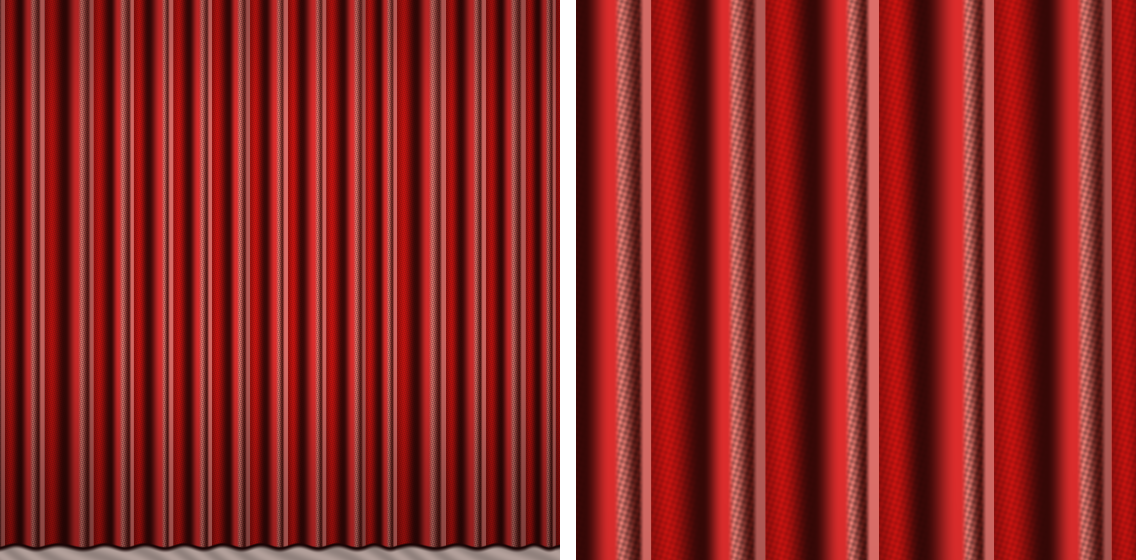
Left: the whole. Right: its middle third, enlarged.
Give the GLSL for this texture, as a Shadertoy shader.

```glsl
// A red pleated curtain of fourteen uneven vertical folds hanging above a pale floor.
// Each fold is a shading profile across its width: red valley, shadow, bright flank and
// a satin strip with a thin rim. Layered sines space the folds; a fine weave covers them.

const float TAU = 6.2831853;
const int FIRST_FOLD = -1;
const int LAST_FOLD = 15;

const vec3 VALLEY_RED = vec3(0.73, 0.07, 0.06);
const vec3 SHADOW_RED = vec3(0.21, 0.03, 0.025);
const vec3 FLANK_RED  = vec3(0.85, 0.17, 0.17);
const vec3 SATIN_PINK = vec3(0.77, 0.42, 0.39);
const vec3 SATIN_DARK = vec3(0.31, 0.08, 0.065);
const vec3 RIM_PINK   = vec3(0.82, 0.41, 0.39);
const vec3 FLOOR_GREY = vec3(0.66, 0.59, 0.57);
const vec3 HEM_DARK   = vec3(0.10, 0.02, 0.02);

float hash(float n) {
    return fract(sin(n * 91.73 + 4.1) * 4375.85);
}

// Right-hand edge of a fold; a few folds are pinched narrower.
float foldEdge(int index) {
    float i = float(index);
    bool pinched = index < 1 || index == 9 || index == 13;
    float drift = 0.0124 + 0.0033 * cos(0.7 * i - 2.1);
    return 0.0833 + 0.0699 * i + drift - (pinched ? 0.0150 : 0.0);
}

// Returns position across the fold (0..1), its width and its index.
vec3 locateFold(float x) {
    float left = foldEdge(FIRST_FOLD - 1);
    for (int i = FIRST_FOLD; i <= LAST_FOLD; i++) {
        float right = foldEdge(i);
        if (x < right) {
            return vec3((x - left) / (right - left), right - left, float(i));
        }
        left = right;
    }
    return vec3(0.0, 0.07, 0.0);
}

// Diagonal twill made of two crossed sines, faded out when too fine to resolve.
float weave(vec2 uv, float pixel) {
    const float THREADS = 190.0;
    float a = sin(TAU * THREADS * (uv.x + 0.5 * uv.y));
    float b = sin(TAU * THREADS * (uv.y - 0.5 * uv.x));
    return a * b * (1.0 - smoothstep(0.4, 0.6, pixel * THREADS));
}

// Colour across one fold; soft is the pixel size in fold widths.
vec3 foldColor(float t, float soft, float id, float height, float thread) {
    float shadowAt = mix(0.37, 0.46, hash(id));
    float satinAt = mix(0.65, 0.76, hash(id + 20.0));
    float rimAt = mix(0.90, 0.94, hash(id + 40.0));

    // Valley sinking into shadow, then rising to the flank
    vec3 color = mix(VALLEY_RED * 0.76, VALLEY_RED, smoothstep(0.0, 0.16, t));
    color = mix(color, SHADOW_RED, smoothstep(0.14, shadowAt, t));
    color = mix(color, FLANK_RED, smoothstep(shadowAt + 0.02, satinAt - 0.06, t));
    color *= 1.0 + 0.09 * thread * (1.0 - smoothstep(0.3, 0.5, t));

    // Satin strip: light on the left, dark beside the rim
    float s = clamp((t - satinAt) / (rimAt - satinAt), 0.0, 1.0);
    vec3 satin = mix(SATIN_PINK, SATIN_DARK, smoothstep(0.12, 0.82, s));
    satin = mix(satin, SATIN_PINK, 0.16 * smoothstep(0.4, 1.0, height));
    satin *= 1.0 + 0.20 * thread;
    color = mix(color, satin, smoothstep(-0.025 - soft, 0.025 + soft, t - satinAt));

    // Thin rim, antialiased against the next valley
    vec3 rim = RIM_PINK * mix(0.80, 1.04, hash(id + 60.0));
    color = mix(color, rim, smoothstep(-0.02 - soft, 0.025, t - rimAt));
    return mix(rim, color, smoothstep(0.0, soft, t));
}

// Broad light: brightest at mid height, dimming to the borders.
float stageLight(vec2 uv) {
    float vertical = mix(0.72, 1.0, smoothstep(0.0, 0.42, uv.y));
    vertical *= 1.0 - 0.13 * smoothstep(0.75, 1.0, uv.y);
    float sides = abs(uv.x - 0.5) * 2.0;
    return vertical * (1.02 - 0.16 * sides * sides);
}

// Pale floor with soft ripples and a contact shadow under the hem.
vec3 floorColor(vec2 uv, float gap) {
    float ripple = sin(uv.x * 90.0 + 2.0 * sin(uv.x * 17.0) + uv.y * 160.0);
    vec3 color = FLOOR_GREY * (0.96 + 0.10 * ripple);
    return mix(HEM_DARK, color, smoothstep(0.0, 0.009, gap));
}

void mainImage(out vec4 fragColor, in vec2 fragCoord) {
    vec2 uv = fragCoord / iResolution.xy;
    float pixel = 1.0 / min(iResolution.x, iResolution.y);

    // Folds
    vec3 fold = locateFold(uv.x);
    float thread = weave(uv, pixel);
    vec3 color = foldColor(fold.x, pixel / fold.y, fold.z, uv.y, thread);
    color *= stageLight(uv);

    // Scalloped hem, lowest under each satin strip
    float hem = 0.0245 - 0.0035 * cos(TAU * (fold.x - 0.8));
    float above = uv.y - hem;
    color = mix(HEM_DARK, color, smoothstep(0.0, 0.004, above));

    // Floor
    color = mix(floorColor(uv, -above), color, smoothstep(-pixel, pixel, above));
    fragColor = vec4(clamp(color, 0.0, 1.0), 1.0);
}
```
